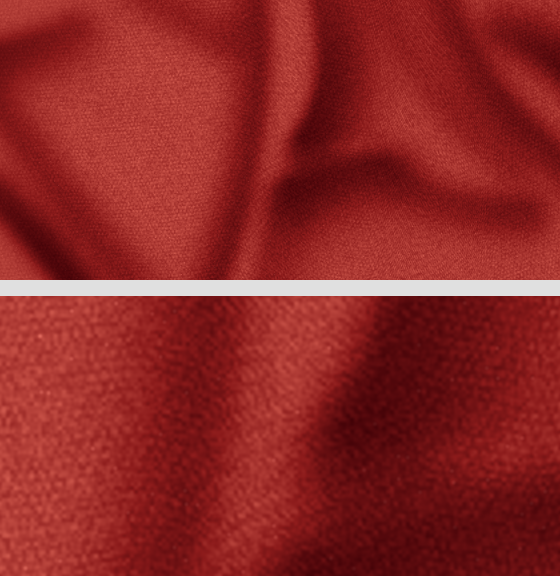
Top: the whole. Bottom: its middle third, enlarged.
Write a WebGL 1 fragment shader that draws this texture.

```glsl
precision highp float;

uniform vec2 u_resolution;

const vec3 DEEP_RED = vec3(0.25, 0.005, 0.025);
const vec3 MID_RED = vec3(0.55, 0.105, 0.105);
const vec3 LIGHT_RED = vec3(0.745, 0.285, 0.25);
const vec3 FLECK_TINT = vec3(0.10, 0.10, 0.09);
const float BASE_TONE = 0.88;
const float FOLD_CONTRAST = 1.35;
const float FOLD_SPREAD = 1.06;
const float STITCH_PITCH = 0.0135;
const float STITCH_DEPTH = 0.10;
const float GRAIN_SCALE = 210.0;
const float GRAIN_DEPTH = 0.30;
const float FOLD_DRAG = 0.025;
const int CURVE_STEPS = 10;

float hash(vec2 p) {
  vec3 q = fract(vec3(p.xyx) * 0.1031);
  q += dot(q, q.yzx + 33.33);
  return fract((q.x + q.y) * q.z);
}

float noise(vec2 p) {
  vec2 i = floor(p);
  vec2 f = fract(p);
  f = f * f * (3.0 - 2.0 * f);
  return mix(mix(hash(i), hash(i + vec2(1.0, 0.0)), f.x),
             mix(hash(i + vec2(0.0, 1.0)), hash(i + vec2(1.0, 1.0)), f.x), f.y);
}

vec2 bezier(vec2 a, vec2 b, vec2 c, float t) {
  return mix(mix(a, b, t), mix(b, c, t), t);
}

// Light left by a crease along a curve; widths are left and right of its
// direction, depths are at its start and end
float crease(vec2 p, vec2 a, vec2 b, vec2 c, vec2 widths, vec2 depths) {
  float nearest = 10.0;
  float side = 0.0;
  float along = 0.0;
  vec2 start = a;
  for (int i = 0; i < CURVE_STEPS; i++) {
    float t = float(i) / float(CURVE_STEPS);
    vec2 end = bezier(a, b, c, t + 1.0 / float(CURVE_STEPS));
    vec2 dir = end - start;
    vec2 rel = p - start;
    float h = clamp(dot(rel, dir) / dot(dir, dir), 0.0, 1.0);
    float d = length(rel - dir * h);
    if (d < nearest) {
      nearest = d;
      side = (dir.x * rel.y - dir.y * rel.x) / (length(dir) * max(d, 0.0001));
      along = t + h / float(CURVE_STEPS);
    }
    start = end;
  }
  float width = FOLD_SPREAD * mix(widths.y, widths.x, 0.5 + 0.5 * clamp(side, -1.0, 1.0));
  float falloff = nearest / width;
  return 1.0 - mix(depths.x, depths.y, along) * exp(-falloff * falloff);
}

float drape(vec2 p) {
  float shade = mix(1.0, 0.95, smoothstep(0.9, 1.3, p.x));
  // Left folds
  shade *= crease(p, vec2(-0.02, 0.30), vec2(0.12, 0.16), vec2(0.27, -0.03), vec2(0.09, 0.06), vec2(0.7, 0.88));
  shade *= crease(p, vec2(-0.05, 0.66), vec2(0.20, 0.33), vec2(0.50, -0.05), vec2(0.09, 0.07), vec2(0.42, 0.42));
  shade *= crease(p, vec2(-0.05, 0.80), vec2(0.10, 0.83), vec2(0.25, 0.90), vec2(0.06, 0.13), vec2(0.62, 0.40));
  shade *= crease(p, vec2(0.50, 1.03), vec2(0.65, 0.93), vec2(0.80, 0.85), vec2(0.10, 0.08), vec2(0.28, 0.34));
  // Central column and pocket
  shade *= crease(p, vec2(0.92, 1.05), vec2(0.97, 0.55), vec2(0.76, -0.05), vec2(0.05, 0.09), vec2(0.48, 0.55));
  shade *= crease(p, vec2(1.13, 1.05), vec2(1.22, 0.72), vec2(1.09, 0.52), vec2(0.17, 0.045), vec2(0.45, 0.80));
  shade *= crease(p, vec2(1.05, 0.33), vec2(1.20, 0.37), vec2(1.37, 0.42), vec2(0.05, 0.16), vec2(0.66, 0.38));
  shade *= crease(p, vec2(1.04, 0.33), vec2(0.98, 0.20), vec2(0.93, -0.05), vec2(0.14, 0.05), vec2(0.32, 0.34));
  shade *= crease(p, vec2(1.12, 0.465), vec2(1.25, 0.50), vec2(1.40, 0.46), vec2(0.03, 0.03), vec2(-0.28, -0.12));
  // Right folds
  shade *= crease(p, vec2(1.36, 0.42), vec2(1.55, 0.24), vec2(1.88, 0.25), vec2(0.07, 0.10), vec2(0.36, 0.48));
  shade *= crease(p, vec2(1.36, 1.05), vec2(1.45, 0.72), vec2(1.82, 0.40), vec2(0.09, 0.07), vec2(0.22, 0.28));
  shade *= crease(p, vec2(1.58, 1.05), vec2(1.68, 0.68), vec2(2.05, 0.40), vec2(0.06, 0.10), vec2(0.48, 0.55));
  shade *= crease(p, vec2(1.80, 0.88), vec2(1.90, 0.85), vec2(2.05, 0.74), vec2(0.11, 0.08), vec2(0.48, 0.80));
  return BASE_TONE * pow(shade, FOLD_CONTRAST) + 0.06 * (noise(p * 5.0) - 0.5);
}

// Staggered knit loops in rows that turn and bend with the cloth
float knit(vec2 p, float tone) {
  float angle = -0.08 + 0.22 * smoothstep(0.8, 1.2, p.x) - 0.5 * smoothstep(1.3, 1.8, p.x);
  vec2 q = p + FOLD_DRAG * vec2(0.4, 1.0) * tone;
  q += 0.004 * vec2(noise(p * 30.0), noise(p * 30.0 + 7.0));
  q = mat2(cos(angle), sin(angle), -sin(angle), cos(angle)) * q;
  vec2 phase = 6.2832 * q / STITCH_PITCH;
  float loops = cos(phase.x) * cos(phase.y * 0.5);
  return 0.5 * cos(phase.y) + 0.8 * loops;
}

void main() {
  vec2 p = gl_FragCoord.xy / u_resolution.y;
  float tone = drape(p);

  // Focus softens toward the left corners
  float focus = mix(0.55, 1.0, smoothstep(0.1, 0.6, p.x + 0.25 * sin(3.1416 * p.y)));
  float resolved = smoothstep(1.5, 2.8, STITCH_PITCH * u_resolution.y);
  float light = 0.35 + 0.65 * clamp(tone, 0.0, 1.0);
  float wear = 0.6 + 0.8 * noise(p * 40.0 + 11.0);
  float grain = noise(p * GRAIN_SCALE) + 0.4 * noise(p * GRAIN_SCALE * 0.5 + 31.0) - 0.7;
  tone += light * focus * (STITCH_DEPTH * wear * resolved * knit(p, tone) + GRAIN_DEPTH * grain);

  vec3 color = mix(DEEP_RED, MID_RED, clamp(tone * 2.0, 0.0, 1.0));
  color = mix(color, LIGHT_RED, clamp(tone * 2.0 - 1.0, 0.0, 1.3));

  // Sparse pale lint, one soft round speck per chosen cell
  vec2 cell = p * 75.0;
  vec2 id = floor(cell);
  vec2 center = 0.3 + 0.4 * vec2(hash(id + 3.0), hash(id + 17.0));
  float fleck = step(0.95, hash(id)) * smoothstep(0.3, 0.0, length(fract(cell) - center));
  color += FLECK_TINT * fleck * focus * light;

  gl_FragColor = vec4(color, 1.0);
}
```
